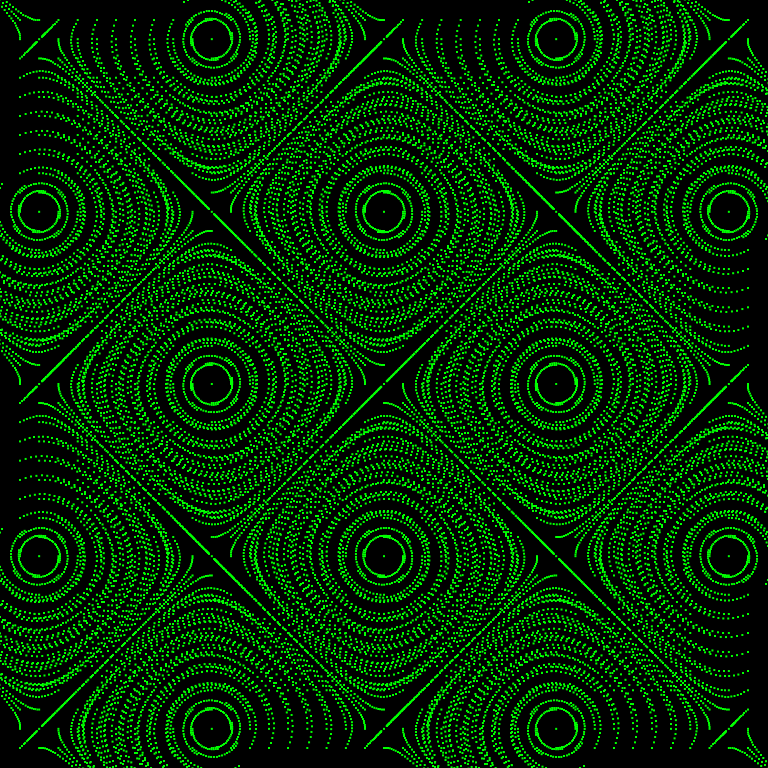
A Shadertoy shader for this pattern:

```glsl
// Green dotted orbits of a sine flow: a checkered lattice of vortices on black.
#define VIEW_WIDTH 14.0       // radians across the canvas
#define SEED_STEP 0.34906585  // seed spacing, pi / 9
#define SEED_LIMIT 19.0       // seeds on each side of the centre
#define ORBIT_STEPS 20        // dots left by each seed
#define TIME_STEP 0.1
#define DOT_SIZE 0.0365       // side of a square dot, in radians
#define EDGE_SHARPNESS 2.0
#define DOT_COLOR vec3(0.0, 1.0, 0.0)

// Undo one step of p -> p - TIME_STEP * sin(p.yx) by fixed-point iteration.
vec2 stepBack(vec2 p) {
    vec2 previous = p;
    for (int i = 0; i < 4; i++) {
        previous = p + TIME_STEP * sin(previous.yx);
    }
    return previous;
}

// Derivative of one forward step, stored by columns.
mat2 stepJacobian(vec2 p) {
    vec2 slope = -TIME_STEP * cos(p);
    return mat2(1.0, slope.x, slope.y, 1.0);
}

// Antialiased coverage of a square dot.
float squareDot(vec2 offset, float pixel) {
    vec2 inside = 0.5 * DOT_SIZE - abs(offset);
    vec2 cover = clamp(0.5 + EDGE_SHARPNESS * inside / pixel, 0.0, 1.0);
    return cover.x * cover.y;
}

// Trace the flow backwards and light the point wherever it meets a seed.
float orbitDots(vec2 p, float pixel) {
    mat2 stretch = mat2(1.0);
    float lit = 0.0;
    for (int i = 0; i < ORBIT_STEPS; i++) {
        vec2 seed = SEED_STEP * clamp(round(p / SEED_STEP), -SEED_LIMIT, SEED_LIMIT);
        // Carry the seed offset forward again, so dots keep their size.
        lit = max(lit, squareDot(stretch * (p - seed), pixel));
        p = stepBack(p);
        stretch = stretch * stepJacobian(p);
    }
    return lit;
}

void mainImage(out vec4 fragColor, in vec2 fragCoord) {
    float pixel = VIEW_WIDTH / min(iResolution.x, iResolution.y);
    vec2 p = (fragCoord - 0.5 * iResolution.xy) * pixel;
    fragColor = vec4(DOT_COLOR * orbitDots(p, pixel), 1.0);
}
```
